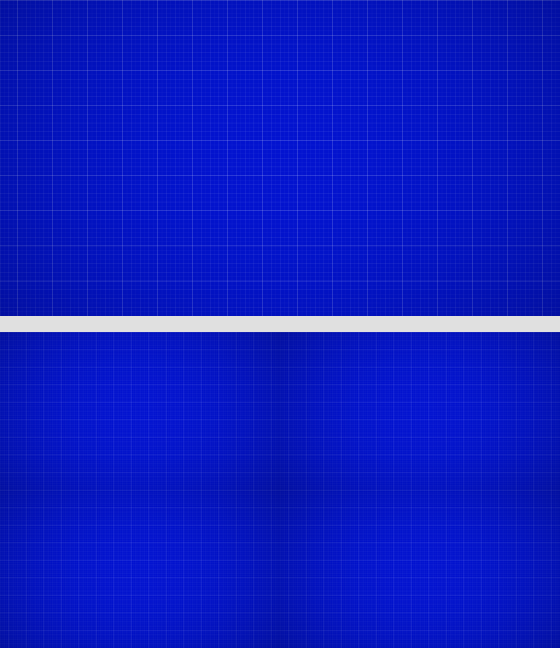
Top: one tile. Bottom: repeated 2 by 2.
Reproduce this pattern procedurally as a WebGL 1 fragment shader.

```glsl
precision highp float;

uniform vec2 u_resolution;

// Box-filtered coverage of lines spaced 1 / divisions of a cell, per axis
vec2 lineCoverage(vec2 cell, float divisions, float width, vec2 pixel) {
  vec2 offset = cell - 0.5 * width;
  vec2 dist = abs(fract(offset * divisions + 0.5) - 0.5) / divisions;
  vec2 overlap = clamp(0.5 * (pixel + width) - dist, vec2(0.0), min(pixel, vec2(width)));
  return overlap / pixel;
}

void main() {
  vec2 uv = gl_FragCoord.xy / u_resolution;
  vec2 gridCount = vec2(16.0, 9.0);
  vec2 pixel = gridCount / u_resolution;

  // Columns start half a cell in, rows start at the top edge
  vec2 cell = vec2(uv.x, 1.0 - uv.y) * gridCount + vec2(0.5, 0.0);

  // Three line weights, the strongest one winning on each axis
  float lineWidth = 1.0 / 120.0;
  vec2 fine = 0.085 * lineCoverage(cell, 8.0, lineWidth, pixel);
  vec2 medium = 0.21 * lineCoverage(cell, 4.0, lineWidth, pixel);
  vec2 major = 0.58 * lineCoverage(cell, 1.0, lineWidth, pixel);
  vec2 ink = max(fine, max(medium, major));
  float lineAmount = 1.0 - (1.0 - ink.x) * (1.0 - ink.y);

  // Symmetric vignette, equal on opposite edges
  vec2 centered = uv - 0.5;
  float shade = 1.0 - dot(centered * centered, vec2(0.58, 0.33));

  vec3 blue = vec3(0.010, 0.076, 0.815);
  vec3 lineColor = vec3(0.92, 0.94, 1.0);
  gl_FragColor = vec4(mix(blue, lineColor, lineAmount) * shade, 1.0);
}
```
